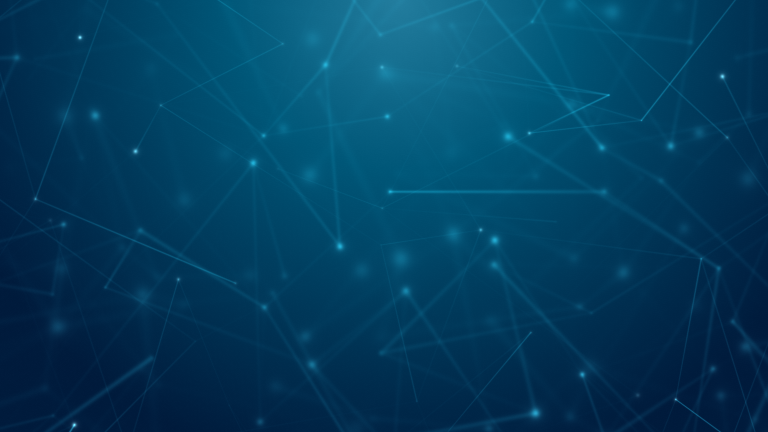
A Shadertoy shader for this background:

```glsl
// Glowing network of linked nodes at several focus depths over a deep blue radial gradient.

float hash(vec2 p) {
    return fract(sin(dot(p, vec2(127.1, 311.7))) * 43758.5453);
}

vec2 hash2(vec2 p) {
    return vec2(hash(p), hash(p + 37.3));
}

// Jittered grid position of a node
vec2 nodePosition(vec2 cell, float size, float seed) {
    return (cell + 0.5 + 0.95 * (hash2(cell + seed) - 0.5)) * size;
}

// Defocus radius of a node, different for each one
float nodeBlur(vec2 cell, float blur, float seed) {
    return blur * mix(0.6, 1.6, hash(cell + seed + 5.7));
}

float gaussian(float d, float radius) {
    return exp(-d * d / (radius * radius));
}

// Line whose softness and strength change from one end to the other
float link(vec2 p, vec2 a, vec2 b, float blurA, float blurB, float fade) {
    vec2 ab = b - a;
    float t = clamp(dot(p - a, ab) / max(dot(ab, ab), 1e-5), 0.0, 1.0);
    float width = length(vec2(mix(blurA, blurB, t), 0.5 / iResolution.y));
    return gaussian(length(p - a - ab * t), width) * mix(1.0, fade, t);
}

// One depth layer: x holds the links, y the node dots
vec2 network(vec2 p, float size, float blur, float seed) {
    vec2 light = vec2(0.0);
    float columns = ceil(iResolution.x / iResolution.y / size);
    float rows = ceil(1.0 / size);
    for (float y = -1.0; y <= rows; y++)
    for (float x = -1.0; x <= columns; x++) {
        vec2 cell = vec2(x, y);
        vec2 a = nodePosition(cell, size, seed);
        float reach = distance(p, a);
        if (reach > size * 4.2) continue;

        // Bright core with a weak halo
        float blurA = nodeBlur(cell, blur, seed);
        float glow = hash(cell + seed + 11.1);
        float radius = blurA * 1.4 + 0.002;
        light.y += glow * glow * (gaussian(reach, radius) + 0.2 * gaussian(reach, radius * 2.3));

        // Up to three links to random nearby nodes
        for (float k = 0.0; k < 3.0; k++) {
            vec2 key = cell + seed + 17.3 * (k + 1.0);
            float strength = hash(key + 3.9);
            if (strength < 0.3) continue;
            vec2 target = cell + floor(hash2(key) * 5.0) - 2.0;
            if (target == cell) continue;
            vec2 b = nodePosition(target, size, seed);
            float blurB = nodeBlur(target, blur, seed);
            light.x += pow(strength, 4.0) * link(p, a, b, blurA, blurB, 0.35);
        }
    }
    return light;
}

void mainImage(out vec4 fragColor, in vec2 fragCoord) {
    vec2 p = fragCoord / iResolution.y;
    float aspect = iResolution.x / iResolution.y;

    // Light falling from the top centre
    float r = distance(p, vec2(0.52 * aspect, 1.0));
    float green = max(0.49 - 0.4 * r + 0.05 * r * r, 0.105);
    vec3 color = vec3(max(0.0, 0.9 * (green - 0.34)), green, green + 0.13);

    // Sharp links gather towards the sides
    float side = smoothstep(0.05, 0.4, abs(p.x / aspect - 0.5));
    vec2 front = network(p, 0.25, 0.0013, 1.7) * mix(0.35, 1.0, side);
    vec2 middle = network(p, 0.21, 0.0042, 23.4);
    vec2 far = network(p, 0.17, 0.0085, 61.9);

    float lines = 0.42 * front.x + 0.13 * middle.x + 0.035 * far.x;
    float dots = 0.36 * middle.y + 0.13 * far.y;
    color += vec3(0.18, 0.75, 0.8) * lines;
    color += vec3(0.3, 0.85, 0.9) * dots;
    color += vec3(0.6, 0.85, 0.85) * 0.75 * front.y;

    // Fine grain hides banding in the gradient
    color += (hash(floor(p * 432.0)) - 0.5) * 0.006;
    fragColor = vec4(clamp(color, 0.0, 1.0), 1.0);
}
```
